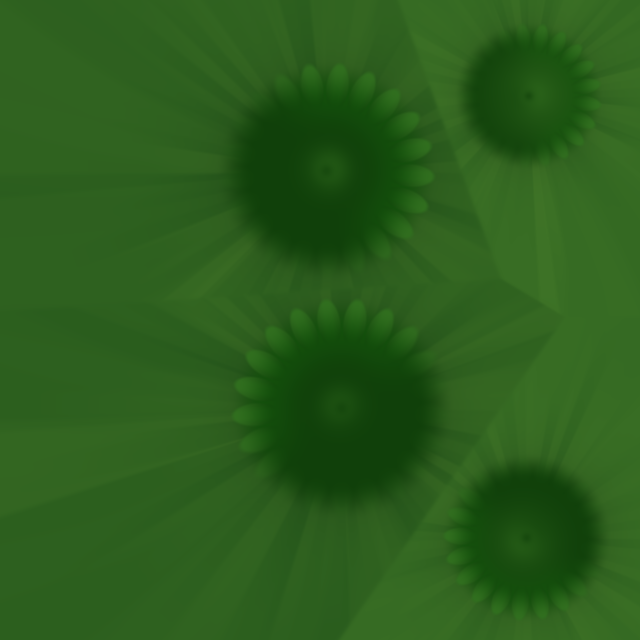
This background is drawn by a Shadertoy shader. Its source:

```glsl
// Four soft dark-green daisies on a faceted ground of faint radial rays.

const float TAU = 6.28319;
const int COUNT = 4;
const float PETALS = 21.0;

// Flower: centre x, centre y, tip radius, direction of the lit side
const vec4 FLOWERS[COUNT] = vec4[COUNT](
    vec4(0.510, 0.733, 0.170, 0.50),
    vec4(0.534, 0.362, 0.173, 2.15),
    vec4(0.826, 0.850, 0.115, 0.20),
    vec4(0.823, 0.160, 0.131, 4.05));
// Detail: petal phase, eye radius, eye strength, cell weight
const vec4 DETAILS[COUNT] = vec4[COUNT](
    vec4(1.44, 0.20, 0.55, 0.0195),
    vec4(1.42, 0.19, 0.40, 0.0195),
    vec4(0.17, 0.60, 0.60, 0.0),
    vec4(3.12, 0.40, 0.50, 0.0));

// Broad ray: flower index, angle, half width, tone
const int BAND_COUNT = 7;
const vec4 BANDS[BAND_COUNT] = vec4[BAND_COUNT](
    vec4(0.0, 3.87, 0.060, 0.018),
    vec4(0.0, 3.19, 0.035, -0.012),
    vec4(1.0, 3.33, 0.120, 0.012),
    vec4(1.0, 4.10, 0.650, -0.014),
    vec4(1.0, 2.98, 0.200, -0.010),
    vec4(1.0, 0.41, 0.060, 0.018),
    vec4(2.0, 4.81, 0.045, 0.018));

const vec3 GROUND_LEFT = vec3(0.187, 0.386, 0.124);
const vec3 GROUND_RIGHT = vec3(0.212, 0.420, 0.137);
const vec3 HEART = vec3(0.062, 0.250, 0.038);
const vec3 HEART_LIT = vec3(0.075, 0.310, 0.045);
const vec3 EYE = vec3(0.190, 0.420, 0.115);
const vec3 PETAL = vec3(0.190, 0.435, 0.120);
const vec3 RAY_TINT = vec3(1.0, 1.0, 0.4);
const float CELL_BLUR = 0.0012;

float hash(vec2 p) {
    return fract(sin(dot(p, vec2(127.1, 311.7))) * 43758.5453);
}

float angleGap(float a, float b) {
    return abs(mod(a - b + 0.5 * TAU, TAU) - 0.5 * TAU);
}

// Stepped noise around the circle, in -0.5..0.5
float rays(float angle, float count, float seed) {
    float x = fract(angle / TAU) * count;
    float i = floor(x);
    float here = hash(vec2(i, seed));
    float next = hash(vec2(mod(i + 1.0, count), seed));
    return mix(here, next, smoothstep(0.65, 1.0, x - i)) - 0.5;
}

// Ground of one cell: tint, rays and the shadow round its flower
vec3 ground(int k, vec2 d) {
    float q = length(d) / FLOWERS[k].z;
    float angle = atan(d.y, d.x);
    float seed = float(k) * 7.3 + 2.0;
    float reach = 1.6 + 1.6 * (rays(angle, 53.0, seed + 1.0) + 0.5);
    float tone = 0.013 * rays(angle, 19.0, seed);
    tone += 0.012 * rays(angle + 0.06 * q, 37.0, seed + 2.0);
    tone += 0.035 * rays(angle, 71.0, seed + 3.0) * (1.0 - smoothstep(1.0, reach, q));
    for (int i = 0; i < BAND_COUNT; i++) {
        vec4 band = BANDS[i];
        float gap = angleGap(angle, band.y);
        float inside = 1.0 - smoothstep(band.z - 0.012, band.z + 0.012, gap);
        tone += band.w * inside * (1.0 - step(0.5, abs(band.x - float(k))));
    }
    vec3 tint = k < 2 ? GROUND_LEFT : GROUND_RIGHT;
    float shadow = 0.13 * exp(-max(q - 0.85, 0.0) / 0.22);
    return (tint + tone * RAY_TINT) * (1.0 - shadow);
}

// Lay one flower over the colour below it
vec3 flower(int k, vec2 d, vec3 below, float pixel) {
    vec4 f = FLOWERS[k];
    vec4 detail = DETAILS[k];
    float q = length(d) / f.z;
    if (q > 1.2) return below;
    float angle = atan(d.y, d.x);
    float facing = cos(angle - f.w);
    float lit = smoothstep(-0.45, 0.55, facing);

    // Soft heart with a pale eye and a small dark pit
    vec3 heart = mix(HEART, HEART_LIT, lit * smoothstep(0.25, 0.75, q));
    float eye = detail.z * exp(-pow(q / detail.y, 2.0));
    eye *= 1.0 + 0.35 * facing * smoothstep(0.0, 0.2, q);
    eye *= 1.0 - 0.55 * exp(-pow(q / 0.06, 2.0));
    heart = mix(heart, EYE, eye);
    vec3 col = mix(below, heart, 1.0 - smoothstep(0.70, 1.02, q));

    // Rounded petals, clear on the lit side and faint opposite
    float sector = TAU / PETALS;
    float local = mod(angle - detail.x + 0.5 * sector, sector) - 0.5 * sector;
    vec2 p = q * vec2(cos(local), sin(local));
    float shape = length((p - vec2(0.78, 0.0)) / vec2(0.225, 0.108));
    float soft = pixel / (f.z * 0.108) + mix(0.35, 0.10, lit);
    float mask = 1.0 - smoothstep(1.0 - soft, 1.0 + 0.3 * soft, shape);
    vec3 petal = mix(heart, PETAL, smoothstep(0.60, 0.96, q));
    petal *= 1.0 - 0.10 * smoothstep(0.02, 0.11, abs(p.y));
    return mix(col, petal, mask * mix(0.18, 0.95, lit));
}

void mainImage(out vec4 fragColor, in vec2 fragCoord) {
    float side = min(iResolution.x, iResolution.y);
    vec2 uv = (fragCoord - 0.5 * iResolution.xy) / side + 0.5;

    // Weighted cells, blended across their borders
    float power[COUNT];
    float nearest = 1e3;
    for (int k = 0; k < COUNT; k++) {
        vec2 d = uv - FLOWERS[k].xy;
        power[k] = dot(d, d) - DETAILS[k].w;
        nearest = min(nearest, power[k]);
    }
    vec4 sum = vec4(0.0);
    for (int k = 0; k < COUNT; k++) {
        float weight = exp((nearest - power[k]) / CELL_BLUR);
        sum += weight * vec4(ground(k, uv - FLOWERS[k].xy), 1.0);
    }
    vec3 col = sum.rgb / sum.a;

    for (int k = 0; k < COUNT; k++) {
        col = flower(k, uv - FLOWERS[k].xy, col, 1.0 / side);
    }
    fragColor = vec4(col, 1.0);
}
```
